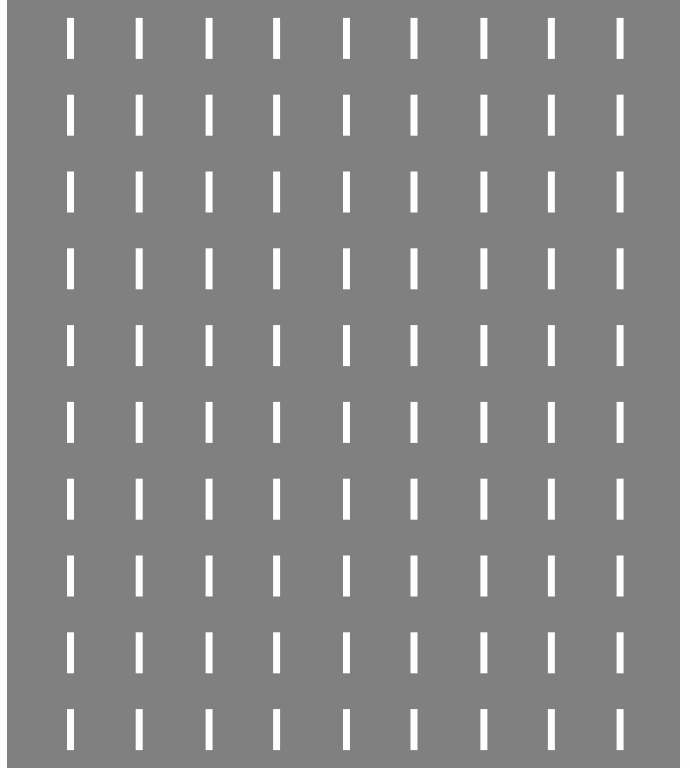
Give the GLSL for this pattern, as a WebGL 2 fragment shader.

```glsl
#version 300 es
precision highp float;
// Nine columns by ten rows of upright white dashes on a flat grey panel,
// with thin white margins at the left and right. Each dash is a box around
// its nearest grid point; lengths are in units of one row's height.

#define ROWS 10.0
#define COLUMNS 9.0
#define COLUMN_PITCH 0.8945
#define FIRST_COLUMN 0.918
#define COLUMN_DRIFT 0.0156
#define DASH_SIZE vec2(0.0911, 0.534)
#define PANEL_LEFT 0.0911
#define PANEL_RIGHT 8.854
#define GREY vec3(0.5)
#define WHITE vec3(0.995)

uniform vec2 u_resolution;
out vec4 fragColor;

// Antialiased coverage of the span |offset| < halfWidth
float span(float offset, float halfWidth, float pixel) {
    return clamp(0.5 + (halfWidth - abs(offset)) / pixel, 0.0, 1.0);
}

// Inner even columns sit slightly to the right of the regular grid
float columnCentre(float column) {
    float inner = step(0.5, column) * step(column, COLUMNS - 1.5);
    float even = 1.0 - mod(column, 2.0);
    return FIRST_COLUMN + column * COLUMN_PITCH + COLUMN_DRIFT * inner * even;
}

void main() {
    float pixel = ROWS / u_resolution.y;
    vec2 p = gl_FragCoord.xy * pixel;

    // Offset from the nearest dash centre
    float column = floor((p.x - FIRST_COLUMN) / COLUMN_PITCH + 0.5);
    column = clamp(column, 0.0, COLUMNS - 1.0);
    vec2 offset = vec2(p.x - columnCentre(column), fract(p.y) - 0.5);

    float dash = span(offset.x, 0.5 * DASH_SIZE.x, pixel)
               * span(offset.y, 0.5 * DASH_SIZE.y, pixel);

    // Grey panel between the side margins
    float panelCentre = 0.5 * (PANEL_LEFT + PANEL_RIGHT);
    float panelHalf = 0.5 * (PANEL_RIGHT - PANEL_LEFT);
    float panel = span(p.x - panelCentre, panelHalf, pixel);

    vec3 colour = mix(WHITE, GREY, panel * (1.0 - dash));
    fragColor = vec4(colour, 1.0);
}
```
